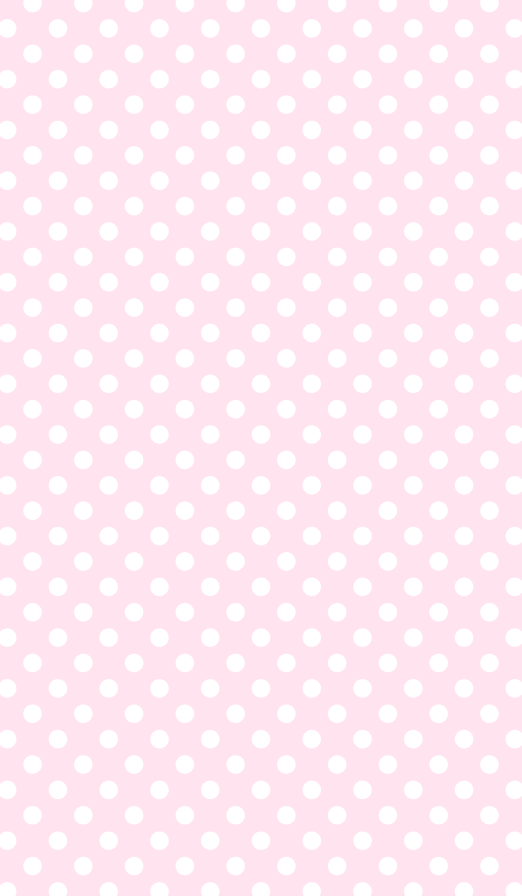
Write a WebGL 2 fragment shader that draws this pattern.

```glsl
#version 300 es
precision highp float;
// Polka dots: flat white discs on pale pink, in a staggered grid.
// Two square lattices, half a pitch apart both ways, are folded to one cell
// each; the nearer lattice point gives the distance to the disc edge.

#define REPEATS_DOWN 17.65             // lattice pitches in the canvas height
#define DOT_RADIUS   0.182             // in pitches
#define DOT_OFFSET   vec2(0.0, 0.265)  // a dot centre from canvas centre, in pitches
#define PINK         vec3(1.0, 0.89, 0.937)
#define WHITE        vec3(1.0)

uniform vec2 u_resolution;
out vec4 fragColor;

// Distance to the nearest point of the integer lattice.
float latticeDistance(vec2 p) {
    return length(fract(p + 0.5) - 0.5);
}

// Signed distance to the staggered dots, negative inside.
float polkaDots(vec2 p) {
    return min(latticeDistance(p), latticeDistance(p + 0.5)) - DOT_RADIUS;
}

void main() {
    // Canvas centre is the origin; one unit is one pitch.
    float pixel = REPEATS_DOWN / u_resolution.y;
    vec2 p = (gl_FragCoord.xy - 0.5 * u_resolution) * pixel - DOT_OFFSET;

    // Edge smoothed over about one pixel.
    float dots = 1.0 - smoothstep(-0.7 * pixel, 0.7 * pixel, polkaDots(p));
    fragColor = vec4(mix(PINK, WHITE, dots), 1.0);
}
```
